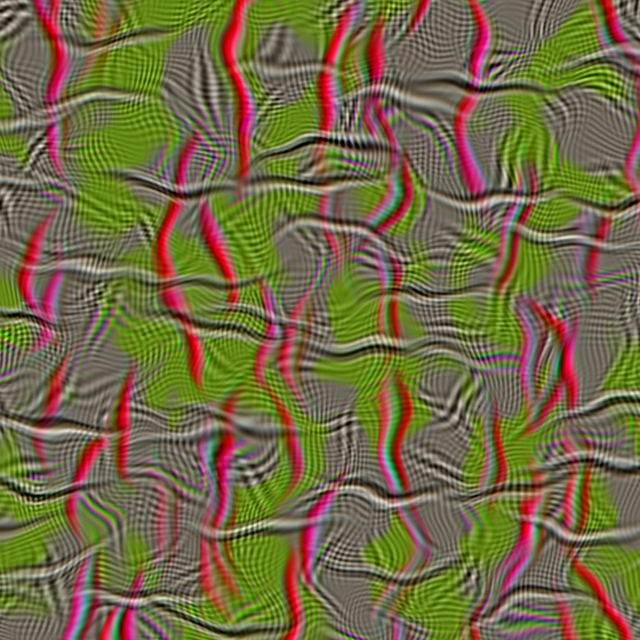
Give the GLSL for this pattern, as a Shadertoy shader.

```glsl
// Woven relief of red trunks, grey beams and fine curved hatching over green patches.
#define TRUNK_CELLS 7.0
#define BEAM_CELLS 6.0
#define TWIG_CELLS 11.0
#define HATCH_CELLS 13.0
#define TRUNK_CONTRAST 0.30
#define BEAM_CONTRAST 0.30
#define TWIG_CONTRAST 0.23
#define HATCH_CONTRAST 0.10
#define GREEN_LEVEL 0.49
#define WARP 0.010

const float HALF_PI = 1.5707963;
const vec3 STONE = vec3(0.45, 0.43, 0.38);
const vec3 MOSS = vec3(0.41, 0.55, 0.10);
const vec3 RUST = vec3(0.69, 0.22, 0.17);
const vec3 PLUM = vec3(0.62, 0.22, 0.43);

vec3 hash3(vec2 p) {
    vec3 q = fract(p.xyx * vec3(0.1031, 0.1030, 0.0973));
    q += dot(q, q.yxz + 33.33);
    return fract((q.xxy + q.yzz) * q.zyx);
}

// Smooth value noise in 0..1
float softNoise(vec2 p) {
    vec2 i = floor(p), f = fract(p);
    f = f * f * (3.0 - 2.0 * f);
    float low = mix(hash3(i).x, hash3(i + vec2(1, 0)).x, f.x);
    float high = mix(hash3(i + vec2(0, 1)).x, hash3(i + vec2(1, 1)).x, f.x);
    return mix(low, high, f.y);
}

// Cellular sum of bent, rippled strokes: rgb = ripple, a = coverage
vec4 strokes(vec2 p, float waves, float slim, float angle, float spread,
             vec3 shift, float seed) {
    vec4 sum = vec4(0.0);
    for (int y = -1; y <= 1; y++)
    for (int x = -1; x <= 1; x++) {
        vec2 cell = floor(p) + vec2(x, y);
        vec3 place = hash3(cell + seed);
        vec3 look = hash3(cell + seed + 57.0);
        vec2 d = p - cell - place.xy;
        float a = angle + spread * (place.z - 0.5);
        vec2 dir = vec2(cos(a), sin(a));
        float along = dot(d, dir);
        float across = dot(d, vec2(-dir.y, dir.x));
        across += (look.x - 0.5) * 0.8 * along * along;
        float reach = max(0.0, 1.0 - along * along - across * across * slim * slim);
        float weight = reach * reach * (0.6 + 0.7 * look.z);
        vec3 ripple = cos(waves * across + 6.2832 * look.y + shift);
        sum += weight * vec4(ripple, 1.0);
    }
    return sum;
}

void mainImage(out vec4 fragColor, in vec2 fragCoord) {
    vec2 uv = fragCoord / iResolution.y;

    // Gentle sway so that trunks and beams wander
    vec2 p = uv + WARP * sin(uv.yx * vec2(23.0, 19.0) + 2.0 * sin(uv * 11.0));
    p += 0.4 * WARP * sin(uv.yx * 57.0 + 3.0 * sin(uv * 17.0)) + 3.0;

    // Slow fields: moss, colour fringing and trunk hue
    float mossNoise = 0.65 * softNoise(p * vec2(13.0, 10.0))
                    + 0.35 * softNoise(p * vec2(29.0, 21.0) + 40.0);
    float moss = smoothstep(GREEN_LEVEL - 0.04, GREEN_LEVEL + 0.16, mossNoise);
    float fringe = smoothstep(0.5, 0.8, softNoise(p * 16.0 + 80.0));
    float hue = smoothstep(0.35, 0.7, softNoise(p * vec2(34.0, 12.0) + 120.0));

    // Stroke layers, from large to fine
    vec4 trunk = strokes(p * TRUNK_CELLS, 25.0, 5.0, HALF_PI, 0.75,
                         vec3(0.0, 2.1, 1.2), 11.0);
    vec4 beam = strokes(p * BEAM_CELLS, 40.0, 7.0, 0.0, 0.4,
                        vec3(0.0, 0.15, 0.3), 23.0);
    vec4 twig = strokes(p * TWIG_CELLS, 31.0, 2.6, HALF_PI, 3.1416,
                        fringe * vec3(0.0, 1.9, -0.9), 37.0);
    vec4 hatch = strokes(p * HATCH_CELLS, 54.0, 1.6, 0.0, 0.4, vec3(0.0), 51.0)
               + strokes(p * HATCH_CELLS, 54.0, 1.6, HALF_PI, 0.4, vec3(0.0), 73.0);

    float beamCover = smoothstep(0.1, 0.6, beam.a);
    float trunkCover = smoothstep(0.15, 0.65, trunk.a) * (1.0 - 0.6 * beamCover);
    float calm = (1.0 - 0.7 * max(beamCover, trunkCover)) * (1.0 - 0.5 * moss);

    // Ground colours, then tinted trunks
    vec3 color = mix(STONE, MOSS, moss * (1.0 - 0.75 * beamCover));
    color = mix(color, mix(RUST, PLUM, hue), 0.75 * trunkCover);

    // Relief of every layer
    color += TRUNK_CONTRAST * trunk.rgb * (1.0 - 0.6 * beamCover);
    color += BEAM_CONTRAST * beam.rgb;
    color += TWIG_CONTRAST * twig.rgb * calm;
    color += HATCH_CONTRAST * hatch.rgb * (1.0 - 0.6 * trunkCover);

    fragColor = vec4(clamp(color - 0.02, 0.0, 1.0), 1.0);
}
```
